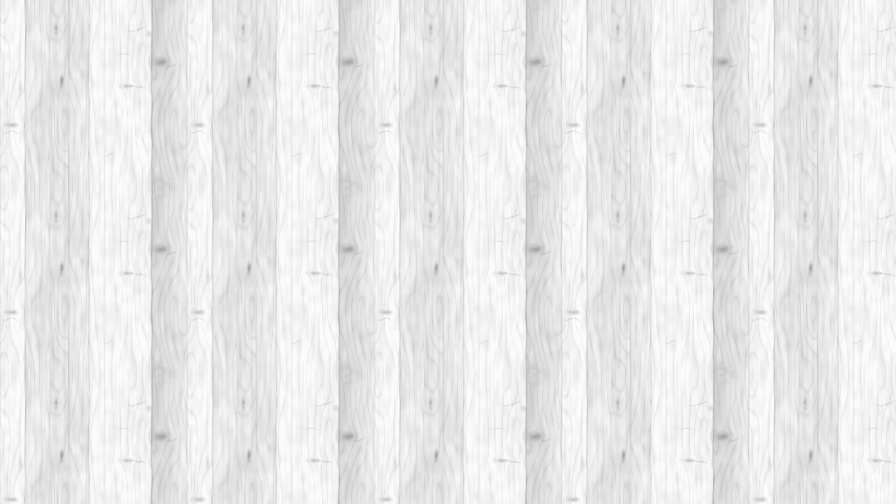
Give the GLSL for this texture, as a Shadertoy shader.

```glsl
// Whitewashed wooden planks: one square tile, repeated seamlessly both ways.
// Each plank has its own tone and stretched periodic noise for grain; knots
// bend the grain and darken it, and thin arcs form the cross cracks.

const float TILE = 0.3715;          // tile side, in canvas heights
const float GRAIN = 0.105;          // contrast of the fine fibres
const float RINGS = 0.060;          // contrast of the long grain lines
const float CLOUDS = 0.065;         // contrast of the broad stains
const float CRACK_DEPTH = 0.085;
const float CRACK_WIDTH = 0.0025;
const float SEAM_WIDTH = 0.0030;
const float WHITE = 0.985;
const float DARKEST = 0.60;

// Planks: left edge, tone at left, tone at right, darkness of left seam
const int PLANKS = 6;
const vec4 PLANK[PLANKS] = vec4[](
    vec4(0.000, 0.950, 0.960, 0.07), vec4(0.135, 0.915, 0.910, 0.13),
    vec4(0.265, 0.880, 0.890, 0.03), vec4(0.365, 0.890, 0.920, 0.03),
    vec4(0.475, 0.960, 0.955, 0.09), vec4(0.810, 0.850, 0.905, 0.15));

// Knots: centre and radii, with their darkness
const int KNOTS = 8;
const vec4 KNOT[KNOTS] = vec4[](
    vec4(0.855, 0.330, 0.034, 0.020), vec4(0.795, 0.185, 0.013, 0.014),
    vec4(0.300, 0.155, 0.009, 0.030), vec4(0.330, 0.435, 0.010, 0.030),
    vec4(0.065, 0.668, 0.030, 0.012), vec4(0.860, 0.000, 0.055, 0.060),
    vec4(0.110, 0.470, 0.008, 0.025), vec4(0.680, 0.460, 0.030, 0.009));
const float KNOT_DARK[KNOTS] = float[](0.23, 0.24, 0.17, 0.22, 0.15, 0.07, 0.12, 0.13);

// Cracks: centre, half length, sag
const int CRACKS = 7;
const vec4 CRACK[CRACKS] = vec4[](
    vec4(0.700, 0.460, 0.100, 0.020), vec4(0.660, 0.290, 0.080, -0.015),
    vec4(0.600, 0.830, 0.100, 0.020), vec4(0.720, 0.160, 0.085, -0.030),
    vec4(0.060, 0.700, 0.050, 0.015), vec4(0.070, 0.450, 0.055, -0.020),
    vec4(0.900, 0.350, 0.050, -0.015));

float hash(vec2 p) {
    vec3 q = fract(vec3(p.xyx) * 0.1031);
    q += dot(q, q.yzx + 33.33);
    return fract((q.x + q.y) * q.z);
}

// Value noise over the tile that wraps after a whole number of cells
float noise(vec2 uv, vec2 cells, float seed) {
    vec2 p = uv * cells, i = floor(p), f = fract(p);
    f = f * f * (3.0 - 2.0 * f);
    vec2 a = mod(i, cells) + seed, b = mod(i + 1.0, cells) + seed;
    return mix(mix(hash(a), hash(vec2(b.x, a.y)), f.x),
               mix(hash(vec2(a.x, b.y)), hash(b), f.x), f.y);
}

// Shortest offset between two points of the repeating tile
vec2 wrapOffset(vec2 d) { return fract(d + 0.5) - 0.5; }

float stroke(float d, float width, float pixel) {
    return 1.0 - smoothstep(width - 0.5 * pixel, width + pixel, abs(d));
}

void mainImage(out vec4 fragColor, in vec2 fragCoord) {
    float pixel = 1.0 / (TILE * iResolution.y);
    vec2 uv = fract(vec2(fragCoord.x, iResolution.y - fragCoord.y) * pixel);

    // Plank tone and seams
    float tone = 0.0, seam = 0.0, seed = 0.0;
    float wobble = (noise(uv, vec2(1.0, 9.0), 5.0) - 0.5) * 0.006;
    for (int i = 0; i < PLANKS; i++) {
        vec4 plank = PLANK[i];
        float right = i + 1 < PLANKS ? PLANK[i + 1].x : 1.0;
        float across = clamp((uv.x - plank.x) / (right - plank.x), 0.0, 1.0);
        float inside = smoothstep(-pixel, pixel, uv.x - plank.x - wobble);
        tone = i == 0 ? mix(plank.y, plank.z, across)
                      : mix(tone, mix(plank.y, plank.z, across), inside);
        if (uv.x >= plank.x) seed = 17.0 * float(i + 1);
        float edge = wrapOffset(vec2(uv.x - plank.x - wobble, 0.0)).x;
        seam = max(seam, plank.w * stroke(edge, SEAM_WIDTH, pixel));
    }
    seam *= 0.45 + 0.8 * noise(uv, vec2(3.0, 14.0), 71.0);

    // Knots darken the wood and push the grain aside
    vec2 flow = uv;
    float knots = 0.0;
    for (int i = 0; i < KNOTS; i++) {
        vec2 d = wrapOffset(uv - KNOT[i].xy);
        vec2 e = d / KNOT[i].zw;
        flow.x -= d.x * 0.6 * exp(-0.25 * dot(e, e));
        float smear = 0.4 + 1.0 * noise(uv, vec2(34.0, 60.0), 31.0);
        knots += KNOT_DARK[i] * smear * exp(-dot(e, e));
    }

    // Grain: fine fibres, contour lines of slow noise, and broad stains
    float fibre = 0.55 * noise(flow, vec2(84.0, 7.0), seed)
                + 0.45 * noise(flow, vec2(46.0, 20.0), seed + 3.0) - 0.5;
    float growth = noise(flow, vec2(12.0, 3.0), seed + 7.0) * 4.0 + flow.x * 20.0;
    float ring = pow(abs(fract(growth) * 2.0 - 1.0), 5.0);
    float stain = 0.6 * noise(uv, vec2(9.0, 4.0), seed + 11.0)
                + 0.4 * noise(uv, vec2(20.0, 11.0), seed + 13.0) - 0.5;

    // Cross cracks, broken and fading towards their ends
    float cracks = 0.0;
    float jitter = (noise(uv, vec2(30.0, 6.0), 43.0) - 0.5) * 0.022;
    for (int i = 0; i < CRACKS; i++) {
        vec2 d = wrapOffset(uv - CRACK[i].xy);
        float along = d.x / CRACK[i].z;
        float fade = 1.0 - smoothstep(0.5, 1.0, abs(along));
        float bend = CRACK[i].w * along * along + jitter;
        cracks = max(cracks, fade * stroke(d.y - bend, CRACK_WIDTH, pixel));
    }
    cracks *= CRACK_DEPTH * smoothstep(0.2, 0.75, noise(uv, vec2(24.0, 9.0), 53.0));

    float shade = tone + GRAIN * fibre + CLOUDS * stain - RINGS * (ring - 0.17);
    shade = clamp(shade - seam - knots - cracks, DARKEST, WHITE);
    fragColor = vec4(vec3(shade), 1.0);
}
```
